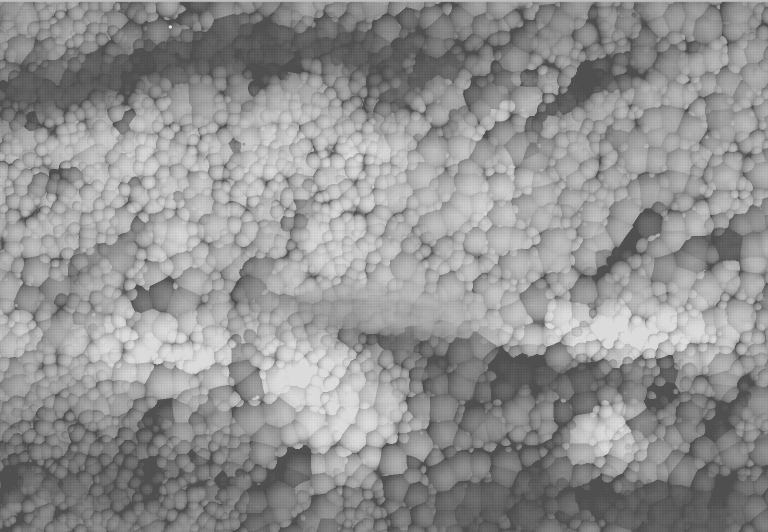
A Shadertoy shader for this texture:

```glsl
const vec2 LIGHT = vec2(0.75, -0.66);

vec2 hash2(vec2 c) {
    vec3 q = fract(c.xyx * vec3(0.1031, 0.1030, 0.0973));
    q += dot(q, q.yzx + 33.33);
    return fract((q.xx + q.yz) * q.zy);
}

// Layered, warped sines, roughly -1 to 1
float waves(vec2 p) {
    float sum = 0.0, amp = 0.6;
    for (int i = 0; i < 5; i++) {
        p = mat2(0.8, 0.6, -0.6, 0.8) * p * 1.7 + 1.3;
        p += 0.6 * sin(p.yx * 1.3);
        sum += amp * sin(p.x) * cos(p.y);
        amp *= 0.62;
    }
    return sum;
}

// Topmost bead: xy = offset in radii, z = height, w = radius on the canvas
vec4 beads(vec2 p, float count) {
    vec2 q = p * count, cell = floor(q);
    vec4 top = vec4(0.0, 0.0, -9.0, 0.0);
    for (int y = -1; y <= 1; y++)
    for (int x = -1; x <= 1; x++) {
        vec2 c = cell + vec2(x, y);
        vec2 trait = hash2(c + count + 71.0);
        float radius = mix(0.42, 0.85, trait.x);
        vec2 d = q - c - hash2(c + count);
        float height = radius - dot(d, d) / radius + 0.25 * trait.y;
        if (height > top.z) top = vec4(d / radius, height, radius / count);
    }
    return top;
}

float blob(vec2 p, vec2 centre, vec2 size, float angle) {
    vec2 d = p - centre;
    float c = cos(angle), s = sin(angle);
    vec2 q = vec2(c * d.x + s * d.y, c * d.y - s * d.x) / size;
    return exp(-dot(q, q));
}

// Broad light and dark regions
float regionTone(vec2 p) {
    p += 0.025 * vec2(waves(p * 6.0), waves(p * 6.0 + 9.0));
    float tone = 0.61 - 0.17 * smoothstep(0.42, 0.08, p.y) - 0.08 * smoothstep(0.72, 0.95, p.y);
    // Hollows
    tone -= 0.24 * blob(p, vec2(0.58, 0.91), vec2(0.34, 0.05), 0.05);
    tone -= 0.26 * blob(p, vec2(0.80, 0.85), vec2(0.10, 0.03), 0.40);
    tone -= 0.26 * blob(p, vec2(0.12, 0.84), vec2(0.24, 0.05), 0.25);
    tone -= 0.30 * blob(p, vec2(1.06, 0.79), vec2(0.22, 0.02), 0.52);
    tone -= 0.32 * blob(p, vec2(1.15, 0.53), vec2(0.10, 0.022), 0.90);
    tone -= 0.32 * blob(p, vec2(1.36, 0.55), vec2(0.10, 0.028), 0.40);
    tone -= 0.26 * blob(p, vec2(0.74, 0.36), vec2(0.15, 0.028), -0.20);
    tone -= 0.22 * blob(p, vec2(1.04, 0.29), vec2(0.20, 0.06), 0.0);
    tone -= 0.10 * blob(p, vec2(0.28, 0.435), vec2(0.36, 0.014), 0.0);
    tone -= 0.12 * blob(p, vec2(1.10, 0.06), vec2(0.55, 0.07), 0.0);
    // Pale crusts
    tone += 0.30 * blob(p, vec2(0.63, 0.19), vec2(0.17, 0.10), -0.40);
    tone += 0.32 * blob(p, vec2(1.13, 0.19), vec2(0.10, 0.06), -0.30);
    tone += 0.18 * blob(p, vec2(0.38, 0.33), vec2(0.27, 0.07), -0.15);
    tone += 0.26 * blob(p, vec2(1.16, 0.37), vec2(0.20, 0.045), 0.0);
    tone += 0.09 * blob(p, vec2(0.55, 0.60), vec2(0.55, 0.18), 0.0);
    return tone;
}

float surface(vec2 p) {
    // Large beads rise among small ones
    vec4 large = beads(p, 25.0), small = beads(p, 48.0);
    float bias = 0.6 * waves(p * 5.0) + 0.7 * blob(p, vec2(0.65, 0.18), vec2(0.2, 0.12), 0.0)
               + 0.3 * smoothstep(0.7, 1.2, p.x) - 0.1;
    vec4 bead = large.z + bias > small.z ? large : small;
    vec2 centre = p - bead.xy * bead.w;
    float rim = min(dot(bead.xy, bead.xy), 1.6);

    // Shadowed sides of whole clumps, lobed by their beads
    vec4 clump = beads(centre + 0.02 * waves(centre * 9.0), 9.0);
    float crevice = smoothstep(0.4, 0.85, -dot(clump.xy, LIGHT))
                  * smoothstep(-0.45, 0.3, waves(centre * 4.0 + 5.0));

    float tone = regionTone(centre) + 0.07 * waves(centre * 7.0);
    float value = tone + 0.10 * dot(bead.xy, LIGHT) + 0.15 * (0.55 - rim);
    value += 0.05 * (clump.z - 0.4) - 0.22 * crevice - 0.10 * smoothstep(0.75, 1.4, rim);

    // Bare hollows and the smooth streaked vein
    float bare = smoothstep(0.42, 0.34, tone);
    value = mix(value, 0.36 + 0.25 * (value - 0.36), bare);
    float vein = blob(p, vec2(0.74, 0.41), vec2(0.25, 0.06), -0.1);
    float streak = regionTone(p) + 0.07 * waves(p * vec2(4.0, 26.0));
    value = mix(value, streak, 0.75 * smoothstep(0.3, 0.8, vein));
    return value + 0.025 * waves(p * 55.0);
}

void mainImage(out vec4 fragColor, in vec2 fragCoord) {
    vec2 p = fragCoord / iResolution.y;
    float value = 0.0;
    for (int i = 0; i < 4; i++) {
        vec2 shift = vec2(i % 2, i / 2) * 0.5 - 0.25;
        value += 0.25 * surface((fragCoord + shift) / iResolution.y);
    }

    // Diagonal print screen
    vec2 screen = vec2(p.x + p.y, p.x - p.y) * 590.0;
    value += 0.022 * sin(screen.x) * sin(screen.y);
    value = clamp(value, 0.31, 0.86);

    // Sparse dust specks and pale top edge
    vec2 cell = floor(p * 4.0);
    vec2 speck = (cell + 0.2 + 0.6 * hash2(cell + 19.0)) / 4.0;
    float dust = step(0.85, hash2(cell + 43.0).x) * smoothstep(0.004, 0.002, length(p - speck));
    value = mix(value, 0.9, dust);
    value = mix(value, 0.75, smoothstep(0.995, 0.998, p.y));
    fragColor = vec4(vec3(value), 1.0);
}
```
